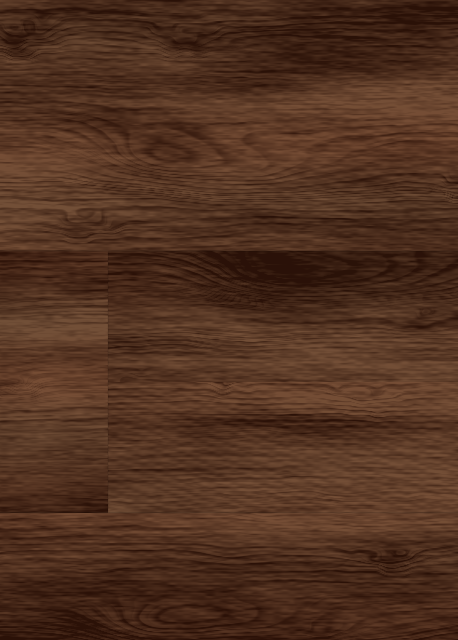
A Shadertoy shader for this texture:

```glsl
// Dark walnut floor: wide horizontal planks in staggered rows with faint seams.
// Each plank has a height field bent by one long heart figure and scattered knots;
// its contours give the growth rings, and stretched noise gives bands and fibres.

#define ROW_HEIGHT 0.409
#define ROW_START 0.199
#define PLANK_LENGTH 1.6
#define JOINT_X 0.169
#define RINGS 80.0
#define KNOTS 7
#define RING_DEPTH 0.40
#define BAND_DEPTH 1.6
#define FIBRE_DEPTH 0.76
#define SEAM_WIDTH 0.0009
#define DARK_WOOD vec3(0.20, 0.095, 0.050)
#define LIGHT_WOOD vec3(0.42, 0.278, 0.190)

float hash(vec2 p) {
    return fract(sin(dot(p, vec2(127.1, 311.7))) * 43758.5453);
}

float noise(vec2 p) {
    vec2 i = floor(p), f = fract(p);
    f = f * f * (3.0 - 2.0 * f);
    return mix(mix(hash(i), hash(i + vec2(1, 0)), f.x),
               mix(hash(i + vec2(0, 1)), hash(i + vec2(1, 1)), f.x), f.y);
}

float fbm(vec2 p) {
    float sum = 0.0, gain = 0.533;
    for (int i = 0; i < 4; i++) {
        sum += gain * noise(p);
        p = p * 2.03 + 17.3;
        gain *= 0.5;
    }
    return sum;
}

// Smooth bump, 1 at its centre
float bump(vec2 d, vec2 size) {
    d /= size;
    return exp(-dot(d, d));
}

// Soft rise and quicker fall across one growth ring
float ringProfile(float phase) {
    phase = fract(phase);
    return smoothstep(0.42, 0.84, phase) * (1.0 - smoothstep(0.84, 1.0, phase));
}

void mainImage(out vec4 fragColor, in vec2 fragCoord) {
    float pixel = 1.0 / iResolution.y;
    vec2 p = fragCoord * pixel;

    // Plank layout: every other row is shifted by half a plank
    float row = floor((p.y - ROW_START) / ROW_HEIGHT);
    float stagger = mod(row, 2.0);
    float x = p.x - JOINT_X - 0.5 * PLANK_LENGTH * stagger;
    float column = floor(x / PLANK_LENGTH);
    vec2 q = vec2(x - column * PLANK_LENGTH, p.y - ROW_START - row * ROW_HEIGHT);
    vec2 id = vec2(row, column);

    // Alternate planks of the unshifted rows are joined from two strips
    bool twoStrips = stagger + mod(column, 2.0) < 0.5;
    if (twoStrips && q.y < 0.5 * ROW_HEIGHT) id += 0.37;
    vec2 offset = 40.0 * vec2(hash(id + 3.7), hash(id + 8.1));
    vec2 g = q + offset;

    // Gentle waviness of the growth field, with a fine tremble
    float field = q.y + 0.050 * (fbm(g * vec2(2.2, 7.0)) - 0.5)
                + 0.006 * (noise(g * vec2(13.0, 34.0)) - 0.5)
                + 0.002 * (noise(g * vec2(40.0, 70.0)) - 0.5);

    // Long heart figure: blunt on the left, drawn out to the right
    vec2 heartAt = vec2(0.28 + 0.62 * stagger, fract(0.95 + 0.39 * row) * ROW_HEIGHT);
    vec2 toHeart = q - heartAt;
    toHeart.y += 0.04 * toHeart.x + 0.03 * (noise(g * vec2(5.0, 3.0)) - 0.5);
    float heart = bump(toHeart, vec2(toHeart.x < 0.0 ? 0.12 : 0.27, 0.043));
    field += 0.09 * heart;

    // Dark flank beside the blunt end of the heart
    float side = 2.0 * stagger - 1.0;
    float flank = bump(toHeart - vec2(-0.10, 0.055 * side), vec2(0.17, 0.023));

    // Scattered knots, one in each stretch of the plank
    float knotShade = 0.0;
    for (int i = 0; i < KNOTS; i++) {
        vec2 key = id * 5.3 + float(i) * 1.7;
        vec2 at = vec2((float(i) + hash(key)) / float(KNOTS) * PLANK_LENGTH,
                       mix(0.1, 0.9, hash(key + 2.3)) * ROW_HEIGHT);
        float size = mix(0.55, 1.2, hash(key + 4.9));
        vec2 d = q - at + 0.022 * (vec2(noise(g * 45.0), noise(g * 45.0 + 9.0)) - 0.5);
        field += 0.030 * size * bump(d, size * vec2(0.060, 0.021));
        knotShade += size * bump(d, size * vec2(0.032, 0.015));
    }

    // Growth rings that fade in and out, with hairline rings between them
    float phase = field * RINGS + 2.0 * noise(vec2(field * 24.0, offset.x));
    float fade = smoothstep(0.25, 0.75, noise(g * vec2(4.0, 24.0)));
    float ring = ringProfile(phase) * (0.25 + 0.75 * max(fade, 0.9 * heart));
    float hairline = ringProfile(phase * 2.3 + 0.8 * noise(g * vec2(7.0, 60.0)));
    hairline *= (1.0 - 0.7 * heart) * noise(g * vec2(6.0, 45.0) + 3.0);

    // Broad colour bands, dark streaks, mottling and fine fibres
    float band = fbm(vec2(g.x * 1.2, (field + offset.y) * 9.0));
    float streak = smoothstep(0.62, 0.95, noise(vec2(g.x * 2.2, (field + offset.x) * 21.0)));
    float mottle = noise(g * vec2(13.0, 17.0));
    float fibre = 0.5 * noise(g * vec2(18.0, 260.0)) + 0.5 * noise(g * vec2(85.0, 400.0));
    float pore = smoothstep(0.70, 0.92, noise(g * vec2(30.0, 240.0) + 5.0));

    float tone = 0.78 + 0.12 * (hash(id + 6.2) - 0.5);
    tone += BAND_DEPTH * (band - 0.5) + FIBRE_DEPTH * (fibre - 0.5);
    tone += 0.22 * (mottle - 0.5) - RING_DEPTH * ring - 0.24 * hairline;
    tone -= 0.34 * streak + 0.20 * pore + 0.12 * heart + 0.30 * flank;
    tone -= 0.45 * min(knotShade, 1.0);

    // Colour, with a slight drift between red and tan
    vec3 wood = mix(DARK_WOOD, LIGHT_WOOD, clamp(tone, -0.15, 1.15));
    float warmth = noise(g * vec2(2.0, 11.0) + 21.0) - 0.5;
    wood *= 1.0 + warmth * vec3(0.05, -0.04, -0.07);

    // Faint seams; end joints show mainly as a change of figure
    vec2 edge = min(q, vec2(PLANK_LENGTH, ROW_HEIGHT) - q);
    vec2 seam = 1.0 - smoothstep(SEAM_WIDTH - pixel, SEAM_WIDTH + pixel, edge);
    wood *= 1.0 - max(0.10 * seam.x, 0.18 * seam.y);

    fragColor = vec4(wood, 1.0);
}
```
